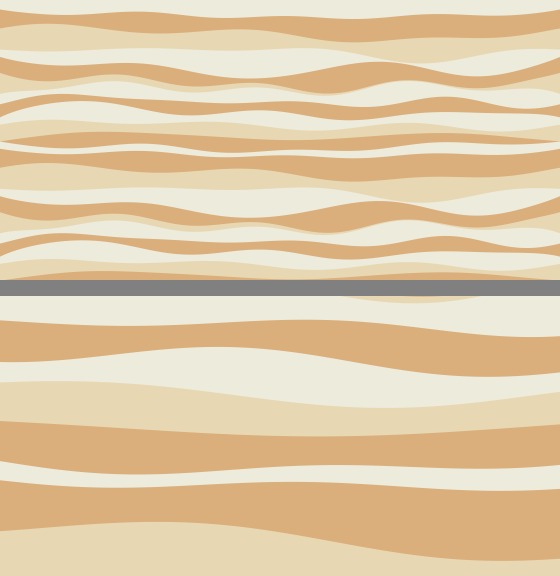
Top: the whole. Bottom: its middle third, enlarged.
A WebGL 2 fragment shader for this background:

```glsl
#version 300 es
precision highp float;
// Wavy horizontal bands of tan, sand and cream, stacked in two repeats.

uniform vec2 u_resolution;
out vec4 outColor;

const float TAU = 6.2831853;
const vec3 CREAM = vec3(0.93, 0.92, 0.86);
const vec3 TAN = vec3(0.855, 0.685, 0.485);
const vec3 SAND = vec3(0.91, 0.843, 0.702);

// Peak at both side edges, where the repeat meets itself in a corner.
float corner(float x) {
    return exp(-20.0 * min(x, 1.0 - x));
}

// Band edge: mean depth, corner height, then cosine and sine harmonics 1 to 4.
float wave(float x, float depth, float peak, vec4 cosines, vec4 sines) {
    vec4 angle = TAU * x * vec4(1.0, 2.0, 3.0, 4.0);
    return depth + peak * corner(x) + dot(cosines, cos(angle)) + dot(sines, sin(angle));
}

// Fills everything below an edge, softened over one pixel.
void fillBelow(inout vec3 color, vec3 fill, float y, float edge, float pixel) {
    color = mix(color, fill, clamp((y - edge) / pixel + 0.5, 0.0, 1.0));
}

void main() {
    // Depth runs downward from the top; the canvas is 384 units deep.
    vec2 uv = gl_FragCoord.xy / u_resolution;
    float x = uv.x;
    float pixel = 384.0 / u_resolution.y;
    vec3 color = CREAM;

    for (int i = 0; i < 2; i++) {
        float y = (1.0 - uv.y) * 384.0 - 191.0 * float(i);

        // Broad tan band over a sand band
        fillBelow(color, TAN, y, wave(x, 21.4, -7.0, vec4(-1.74, 1.5, 0.74, -1.9), vec4(-1.53, 0.25, 0.47, -0.5)), pixel);
        fillBelow(color, SAND, y, wave(x, 45.9, 0.0, vec4(-3.98, -3.25, 0.98, -0.63), vec4(-7.76, -0.5, -4.26, 0.0)), pixel);
        fillBelow(color, CREAM, y, wave(x, 71.5, 0.0, vec4(0.6, -4.5, -0.1, 0.5), vec4(-6.31, 0.0, 4.19, 0.0)), pixel);

        // Rolling tan band with a thin sand rim
        float rim = wave(x, 115.1, -12.0, vec4(-3.62, 3.25, 0.62, -3.4), vec4(-4.43, -1.0, -1.93, 4.0));
        fillBelow(color, TAN, y, wave(x, 95.4, -14.0, vec4(-2.37, 4.5, -4.13, -1.35), vec4(-1.07, -7.25, 1.43, 0.8)), pixel);
        fillBelow(color, SAND, y, rim, pixel);
        fillBelow(color, CREAM, y, rim + 5.0 + 4.0 * sin(TAU * x) + 24.0 * corner(x), pixel);

        // Narrow tan band
        fillBelow(color, TAN, y, wave(x, 139.0, 0.0, vec4(-1.83, 2.5, 3.83, -0.5), vec4(-3.18, -2.0, -3.18, -3.0)), pixel);
        fillBelow(color, CREAM, y, wave(x, 152.2, 14.0, vec4(-6.8, -1.0, 3.8, -1.25), vec4(-5.74, -2.0, -2.74, 1.0)), pixel);

        // Sand band over a tan band that tapers to the sides
        fillBelow(color, SAND, y, wave(x, 171.7, 0.0, vec4(-0.9, 2.0, -1.6, -0.25), vec4(-3.99, -1.5, -4.49, 0.0)), pixel);
        fillBelow(color, TAN, y, wave(x, 186.1, 5.0, vec4(-2.34, 4.0, 0.84, 0.4), vec4(-1.14, -0.25, -0.64, 0.0)), pixel);
        fillBelow(color, CREAM, y, wave(x, 202.1, -6.0, vec4(-3.8, 3.0, 0.8, -2.1), vec4(1.24, 1.25, 1.24, -1.0)), pixel);
    }

    outColor = vec4(color, 1.0);
}
```
